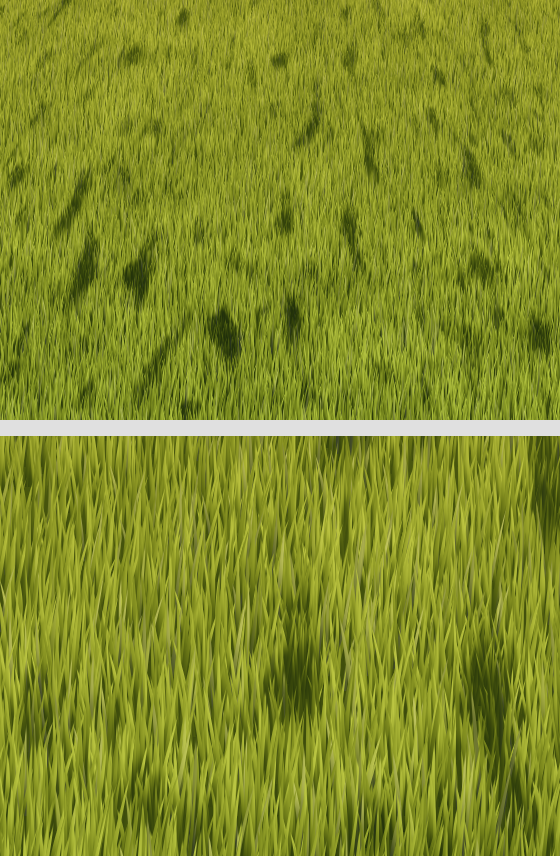
Top, the full canvas; bottom, a detail of the centre.
Reproduce this texture procedurally as a Shadertoy shader.

```glsl
vec3 hash3(vec2 p)
{
    vec3 q = fract(p.xyx * vec3(0.1031, 0.1030, 0.0973));
    q += dot(q, q.yxz + 33.33);
    return fract((q.xxy + q.yzz) * q.zyx);
}

float gradientNoise(vec2 p)
{
    vec2 i = floor(p), f = fract(p);
    vec2 u = f * f * f * (f * (f * 6.0 - 15.0) + 10.0);
    vec2 e = vec2(0.0, 1.0);
    float a = dot(hash3(i).xy * 2.0 - 1.0, f);
    float b = dot(hash3(i + e.yx).xy * 2.0 - 1.0, f - e.yx);
    float c = dot(hash3(i + e).xy * 2.0 - 1.0, f - e);
    float d = dot(hash3(i + e.yy).xy * 2.0 - 1.0, f - e.yy);
    return mix(mix(a, b, u.x), mix(c, d, u.x), u.y);
}

// Grass shrinks with height on the canvas
float perspective(float y)
{
    return 1.0 - 0.55 * y;
}

vec3 grassColor(float light, float dryness, float y)
{
    vec3 col = vec3(0.13, 0.19, 0.04) + vec3(0.55, 0.53, 0.18 * light) * light;
    col.r += 0.06 * (y - 0.5) * light;
    return col + vec3(0.02, 0.0, 0.11) * dryness;
}

void mainImage(out vec4 fragColor, in vec2 fragCoord)
{
    vec2 p = fragCoord / iResolution.y;
    float pixel = 1.0 / iResolution.y;
    float depth = -log(perspective(p.y)) / 0.55;

    // Shadowed hollows and broad swells of the meadow
    vec2 ground = vec2((p.x - 0.67) / perspective(p.y), depth);
    float hollow = smoothstep(0.08, 0.6, gradientNoise(ground * vec2(11.0, 6.5) + 40.0));
    hollow += 0.5 * smoothstep(0.1, 0.5, gradientNoise(ground * vec2(24.0, 9.0) + 90.0));
    float swell = gradientNoise(ground * vec2(2.2, 5.0) + 17.0)
                + 0.6 * gradientNoise(ground * vec2(5.0, 10.0) + 63.0);

    vec3 col = grassColor(0.05 + 0.35 * p.y, 0.0, p.y);

    // Rows of blades, painted from the back to the front
    for (int k = 0; k < 16; k++)
    {
        float row = floor(depth / 0.008) - float(k);
        float baseY = (1.0 - exp(-0.55 * row * 0.008)) / 0.55;
        float size = perspective(baseY);
        vec3 rowRnd = hash3(vec2(row + 300.0, 7.0));
        float rise = (p.y - baseY) / size;
        float x = p.x / size - (rowRnd.x * 0.32 - 0.13) * rise + rowRnd.y * 5.0;
        float cell = floor(x / 0.012);

        for (int j = -1; j <= 1; j++)
        {
            float id = cell + float(j);
            vec3 rnd = hash3(vec2(id + 50.0, row + 400.0));
            vec3 look = hash3(vec2(id + 250.0, row + 900.0));
            float t = rise / mix(0.055, 0.12, rnd.x);
            if (t < 0.0 || t > 1.0) continue;

            float centre = (id + rnd.y) * 0.012 + (rnd.z - 0.5) * 0.02 * t * t;
            float side = (x - centre) * size;
            float halfWidth = mix(0.0015, 0.0026, look.x) * size * (1.0 - t * t * t);
            float cover = clamp((halfWidth - abs(side)) / pixel + 0.5, 0.0, 1.0);
            cover *= smoothstep(1.0, 0.85, t);

            // Dark at the root, bright at the tip, lit from the right
            float light = mix(0.12, 1.0, smoothstep(0.55 * hollow, 0.7 + 0.55 * hollow, t));
            light *= 0.64 + 0.46 * look.y;
            light += 0.07 * clamp(side / halfWidth, -1.0, 1.0) - 0.22 * swell - 0.12 * hollow;
            light = mix(light, 0.84, 0.3 * p.y);
            float dryness = smoothstep(0.86, 0.96, look.z);
            col = mix(col, grassColor(clamp(light, 0.0, 1.1), dryness, p.y), cover);
        }
    }
    fragColor = vec4(col, 1.0);
}
```
